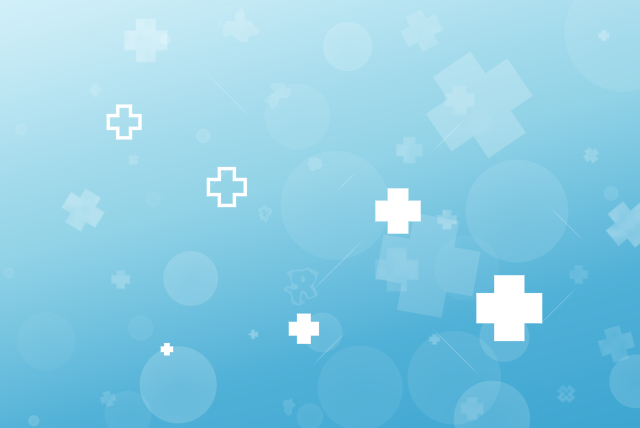
A WebGL 2 fragment shader for this background:

```glsl
#version 300 es
precision highp float;
// Medical sky-blue backdrop: white plus signs over pale discs, faint crosses and fine lines.
uniform vec2 u_resolution;
out vec4 fragColor;

const vec3 PALE = vec3(0.82, 0.94, 0.975);
const vec3 SKY = vec3(0.575, 0.828, 0.905);
const vec3 DEEP = vec3(0.315, 0.692, 0.842);
const vec3 OCEAN = vec3(0.24, 0.65, 0.82);
const vec3 WHITE = vec3(1.0);
const float ARM = 0.46;       // arm half-width relative to the cross radius
const float STROKE = 0.008;   // outline thickness

// Integer hash giving three values in 0..1
vec3 hash3(ivec3 cell) {
    uvec3 v = uvec3(cell) * 1664525u + 1013904223u;
    v.x += v.y * v.z; v.y += v.z * v.x; v.z += v.x * v.y;
    v ^= v >> 16u;
    v.x += v.y * v.z; v.y += v.z * v.x; v.z += v.x * v.y;
    return vec3(v & 0xffffu) / 65535.0;
}

float valueNoise(vec2 p) {
    ivec2 c = ivec2(floor(p));
    vec2 f = fract(p);
    f = f * f * (3.0 - 2.0 * f);
    float low = mix(hash3(ivec3(c, 9)).x, hash3(ivec3(c + ivec2(1, 0), 9)).x, f.x);
    float high = mix(hash3(ivec3(c + ivec2(0, 1), 9)).x, hash3(ivec3(c + ivec2(1), 9)).x, f.x);
    return mix(low, high, f.y);
}

// Evenly spread point number i
vec2 scatter(int i, vec2 start, float aspect) {
    vec2 s = fract(start + float(i) * vec2(0.7549, 0.5698));
    return vec2(s.x * aspect, s.y);
}

vec2 rotate(vec2 p, float a) {
    return mat2(cos(a), -sin(a), sin(a), cos(a)) * p;
}

float crossDist(vec2 p, float r) {
    vec2 q = abs(p);
    float w = r * ARM;
    return min(max(q.x - r, q.y - w), max(q.x - w, q.y - r));
}

float outline(float d, float width) {
    return max(d, -d - width);
}

float cover(float d, float soft) {
    return smoothstep(soft, -soft, d);
}

vec3 skyGradient(vec2 p, float aspect) {
    float t = 0.75 * (1.0 - p.y) + 0.3 * p.x / aspect;
    vec3 c = mix(PALE, SKY, smoothstep(0.0, 0.45, t) * 0.3 + clamp(t / 0.45, 0.0, 1.0) * 0.7);
    c = mix(c, DEEP, clamp((t - 0.45) / 0.33, 0.0, 1.0));
    return mix(c, OCEAN, clamp((t - 0.78) / 0.27, 0.0, 1.0));
}

// Translucent discs, denser toward the bottom
vec3 addDiscs(vec3 color, vec2 p, float aspect, float soft) {
    for (int i = 0; i < 26; i++) {
        vec3 h = hash3(ivec3(i, 3, 17));
        vec2 c = scatter(i, vec2(0.2, 0.1), aspect);
        c.y = pow(c.y, 1.5);
        float r = mix(0.012, 0.14, h.x * sqrt(h.x));
        float d = length(p - c);
        float alpha = mix(0.04, 0.18, h.y) * (0.75 + 0.25 * d / r);
        color = mix(color, WHITE, alpha * cover(d - r, soft));
    }
    return color;
}

// Small faint crosses: upright, turned, outlined or ragged
vec3 addFaintCrosses(vec3 color, vec2 p, float aspect, float soft) {
    float grain = valueNoise(p * 55.0);
    for (int i = 0; i < 26; i++) {
        vec3 h = hash3(ivec3(i, 8, 41));
        vec2 c = scatter(i, vec2(0.62, 0.37), aspect);
        float r = mix(0.012, 0.058, h.x * h.x);
        float angle = h.y < 0.5 ? 0.0 : h.y * 4.0;
        float d = crossDist(rotate(p - c, angle), r);
        if (i % 4 == 1) d += (grain - 0.5) * r * 1.1;
        if (i % 6 == 3) d = outline(d, STROKE);
        float alpha = mix(0.1, 0.3, h.z) * (0.7 + 0.5 * grain);
        color = mix(color, WHITE, alpha * cover(d, soft * 1.5));
    }
    // Two large turned crosses on the right
    for (int i = 0; i < 2; i++) {
        float k = float(i);
        vec2 c = vec2(1.12 - 0.12 * k, 0.755 - 0.375 * k);
        float d = crossDist(rotate(p - c, 0.6 - 0.78 * k), 0.115);
        color = mix(color, WHITE, (0.2 - 0.06 * k) * cover(d, soft));
    }
    return color;
}

// Hairline diagonals that fade at their ends
vec3 addLines(vec3 color, vec2 p, float aspect, float soft) {
    for (int i = 0; i < 9; i++) {
        vec3 h = hash3(ivec3(i, 5, 73));
        vec2 c = vec2(0.35, 0.08) + 0.7 * scatter(i, vec2(0.4, 0.15), aspect);
        vec2 q = rotate(p - c, h.x < 0.5 ? 0.785 : -0.785);
        float reach = mix(0.03, 0.1, h.y);
        float fade = smoothstep(reach, reach * 0.4, abs(q.x));
        color = mix(color, WHITE, 0.28 * fade * cover(abs(q.y) - 0.0008, soft));
    }
    return color;
}

// Crisp white signs: even ones sink from the upper left, odd ones grow along the bottom
vec3 addWhiteSigns(vec3 color, vec2 p, float soft) {
    for (int i = 0; i < 6; i++) {
        float k = float(i);
        bool upper = i % 2 == 0;
        float y = upper ? 0.715 - 0.1 * k + 0.012 * k * k : 0.16 + 0.024 * k;
        float r = upper ? 0.041 + 0.003 * k : 0.012 + 0.0026 * k * k;
        float d = crossDist(p - vec2(0.29 + 0.08 * k + 0.02 * k * k, y), r);
        if (upper && i < 4) d = outline(d, STROKE);
        color = mix(color, WHITE, cover(d, soft));
    }
    return color;
}

void main() {
    vec2 p = gl_FragCoord.xy / u_resolution.y;
    float aspect = u_resolution.x / u_resolution.y;
    float soft = 0.7 / u_resolution.y;
    vec3 color = skyGradient(p, aspect);
    color = addDiscs(color, p, aspect, soft);
    color = addFaintCrosses(color, p, aspect, soft);
    color = addLines(color, p, aspect, soft);
    color = addWhiteSigns(color, p, soft);
    fragColor = vec4(color, 1.0);
}
```
